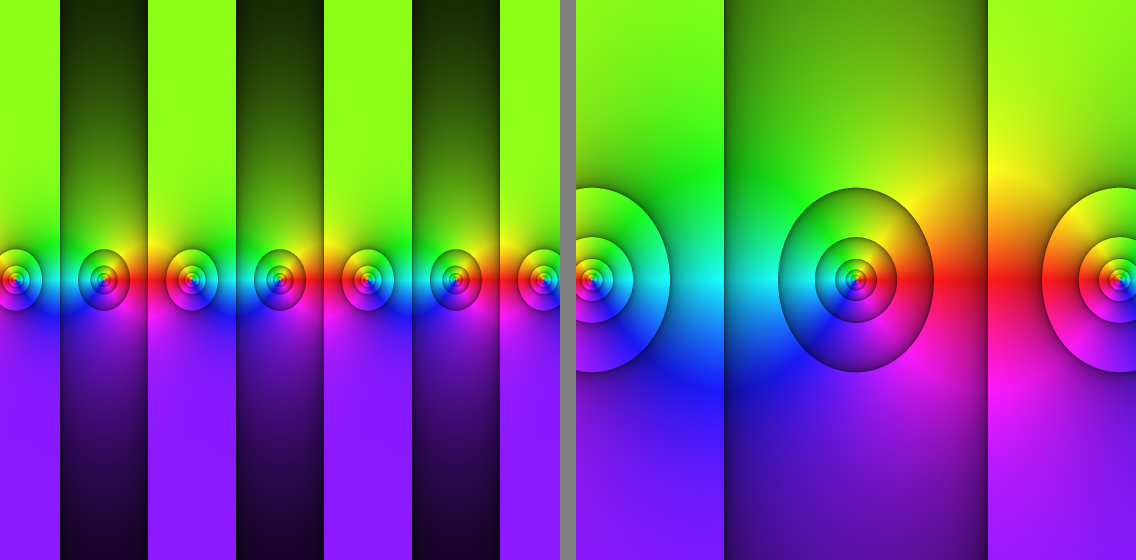
Left, the full canvas; right, a detail of the centre.
Write a WebGL 2 fragment shader that draws this background.

```glsl
#version 300 es
precision highp float;

uniform vec2 u_resolution;
out vec4 fragColor;

const float PI = 3.14159265;
const float VIEW_SPAN = 10.0;     // width of the complex plane on the canvas
const float SATURATION = 0.9;
const float SHADE_POWER = 0.2;    // low values keep the dark contours thin
const float TINY = 1e-9;
const int SAMPLES = 3;            // antialiasing samples per axis

// Fully bright colour wheel, hue in turns
vec3 hueColor(float hue) {
    vec3 wheel = clamp(abs(mod(hue * 6.0 + vec3(0.0, 4.0, 2.0), 6.0) - 3.0) - 1.0, 0.0, 1.0);
    return mix(vec3(1.0), wheel, SATURATION);
}

// Angle of tan(z) in turns
float tangentHue(vec2 z) {
    vec2 direction = vec2(sin(2.0 * z.x), sinh(2.0 * z.y));
    if (dot(direction, direction) < TINY) return 0.0;
    return atan(direction.y, direction.x) / (2.0 * PI);
}

// Base-two logarithm of |tan(z)|
float tangentLogSize(vec2 z) {
    float s = sin(z.x), c = cos(z.x), h = sinh(z.y);
    return 0.5 * log2(max(s * s + h * h, TINY) / max(c * c + h * h, TINY));
}

// Hue follows the angle; shade falls to black at each doubling of size
vec3 domainColor(vec2 z) {
    float shade = pow(max(1.0 - fract(tangentLogSize(z)), TINY), SHADE_POWER);
    return hueColor(tangentHue(z)) * shade;
}

void main() {
    float scale = VIEW_SPAN / min(u_resolution.x, u_resolution.y);
    vec3 color = vec3(0.0);

    // Average a small grid inside the pixel
    for (int j = 0; j < SAMPLES; j++) {
        for (int i = 0; i < SAMPLES; i++) {
            vec2 offset = (vec2(i, j) + 0.5) / float(SAMPLES) - 0.5;
            color += domainColor((gl_FragCoord.xy + offset - 0.5 * u_resolution) * scale);
        }
    }
    fragColor = vec4(color / float(SAMPLES * SAMPLES), 1.0);
}
```
